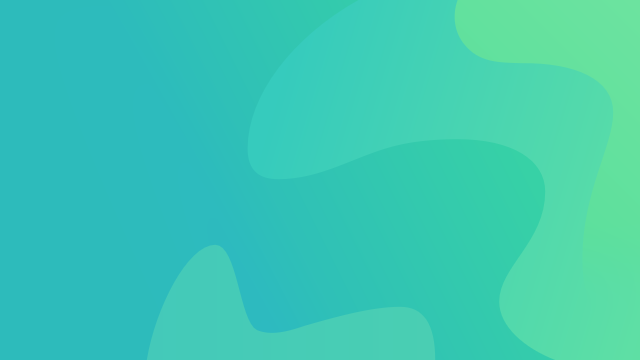
A Shadertoy shader for this background:

```glsl
#define TEAL        vec3(0.175, 0.735, 0.735)
#define GREEN       vec3(0.215, 0.820, 0.650)
#define RIBBON_COOL vec3(0.210, 0.795, 0.740)
#define RIBBON_WARM vec3(0.370, 0.875, 0.645)
#define LIME        vec3(0.365, 0.877, 0.615)
#define LIME_PALE   vec3(0.425, 0.890, 0.625)
#define HILL_LEFT   vec3(0.265, 0.790, 0.725)
#define HILL_RIGHT  vec3(0.290, 0.810, 0.700)
#define CANVAS      vec2(16.0, 9.0)
#define CURVE_STEPS 16

// An open outline: distance to it, and a side that flips at each crossing to the left
struct Outline { vec2 pen; float dist; float side; };

Outline startAt(vec2 pen) {
    return Outline(pen, 1e3, 1.0);
}

void lineTo(inout Outline o, vec2 p, vec2 end) {
    vec2 a = o.pen, edge = end - a, rel = p - a;
    float along = clamp(dot(rel, edge) / max(dot(edge, edge), 1e-8), 0.0, 1.0);
    o.dist = min(o.dist, length(rel - edge * along));
    if ((a.y > p.y) != (end.y > p.y) && a.x + edge.x * rel.y / edge.y < p.x) o.side = -o.side;
    o.pen = end;
}

// Cubic Bezier from the pen to the end point
void curveTo(inout Outline o, vec2 p, vec2 c1, vec2 c2, vec2 end) {
    vec2 start = o.pen;
    for (int i = 1; i <= CURVE_STEPS; i++) {
        float t = float(i) / float(CURVE_STEPS), u = 1.0 - t;
        lineTo(o, p, u*u*u*start + 3.0*u*u*t*c1 + 3.0*u*t*t*c2 + t*t*t*end);
    }
}

float coverage(Outline o, float pixel) {
    return clamp(0.5 - o.side * o.dist / pixel, 0.0, 1.0);
}

float ramp(float from, float to, float x) {
    return clamp((x - from) / (to - from), 0.0, 1.0);
}

// Wide ribbon sweeping from the top to the lower right
Outline ribbonOutline(vec2 p) {
    Outline o = startAt(vec2(8.96, 9.0));
    curveTo(o, p, vec2(7.29, 8.06), vec2(6.19, 6.60), vec2(6.19, 5.29));
    curveTo(o, p, vec2(6.19, 4.77), vec2(6.44, 4.52), vec2(6.96, 4.52));
    curveTo(o, p, vec2(8.02, 4.52), vec2(8.85, 5.08), vec2(9.79, 5.33));
    curveTo(o, p, vec2(10.33, 5.48), vec2(10.94, 5.52), vec2(11.44, 5.52));
    curveTo(o, p, vec2(12.81, 5.52), vec2(13.63, 5.0), vec2(13.63, 4.21));
    curveTo(o, p, vec2(13.63, 2.96), vec2(12.48, 2.33), vec2(12.48, 1.46));
    curveTo(o, p, vec2(12.48, 0.83), vec2(13.13, 0.29), vec2(13.88, 0.0));
    return o;
}

// Bright corner on the right
Outline cornerOutline(vec2 p) {
    Outline o = startAt(vec2(11.44, 9.0));
    curveTo(o, p, vec2(11.29, 8.58), vec2(11.38, 8.17), vec2(11.60, 7.90));
    curveTo(o, p, vec2(11.98, 7.42), vec2(12.50, 7.44), vec2(13.02, 7.42));
    curveTo(o, p, vec2(14.38, 7.44), vec2(15.33, 7.02), vec2(15.33, 6.19));
    curveTo(o, p, vec2(15.33, 5.35), vec2(14.56, 4.21), vec2(14.56, 2.54));
    curveTo(o, p, vec2(14.56, 1.29), vec2(15.0, 0.67), vec2(16.0, 0.0));
    return o;
}

// Hill with one peak and a low shoulder
Outline hillOutline(vec2 p) {
    Outline o = startAt(vec2(3.67, 0.0));
    curveTo(o, p, vec2(3.88, 1.29), vec2(4.69, 2.88), vec2(5.38, 2.88));
    curveTo(o, p, vec2(5.94, 2.88), vec2(5.98, 0.98), vec2(6.42, 0.75));
    curveTo(o, p, vec2(6.77, 0.60), vec2(7.19, 0.71), vec2(7.60, 0.85));
    curveTo(o, p, vec2(8.33, 1.06), vec2(9.27, 1.33), vec2(10.0, 1.33));
    curveTo(o, p, vec2(10.58, 1.33), vec2(10.88, 0.92), vec2(10.88, 0.0));
    return o;
}

void mainImage(out vec4 fragColor, in vec2 fragCoord) {
    vec2 p = fragCoord / iResolution.xy * CANVAS;
    float pixel = CANVAS.y / iResolution.y;

    // Diagonal backdrop, slightly bluer along the start of the ramp
    float diagonal = 2.0 * p.x + p.y;
    vec3 color = mix(TEAL, GREEN, ramp(14.4, 31.3, diagonal));
    float crease = exp(-pow((diagonal - 14.2) / 2.5, 2.0)) * (1.0 - p.y / CANVAS.y);
    color += vec3(0.0, -0.006, 0.018) * crease;

    // Layers, back to front
    vec3 ribbon = mix(RIBBON_COOL, RIBBON_WARM, ramp(4.9, 15.8, p.x - 0.3 * p.y));
    color = mix(color, ribbon, coverage(ribbonOutline(p), pixel));

    vec3 corner = mix(LIME, LIME_PALE, ramp(18.0, 25.0, p.x + p.y));
    float fade = smoothstep(1.2, 3.6, p.y);
    color = mix(color, corner, fade * coverage(cornerOutline(p), pixel));

    vec3 hill = mix(HILL_LEFT, HILL_RIGHT, ramp(4.0, 10.9, p.x));
    color = mix(color, hill, coverage(hillOutline(p), pixel));

    fragColor = vec4(color, 1.0);
}
```
